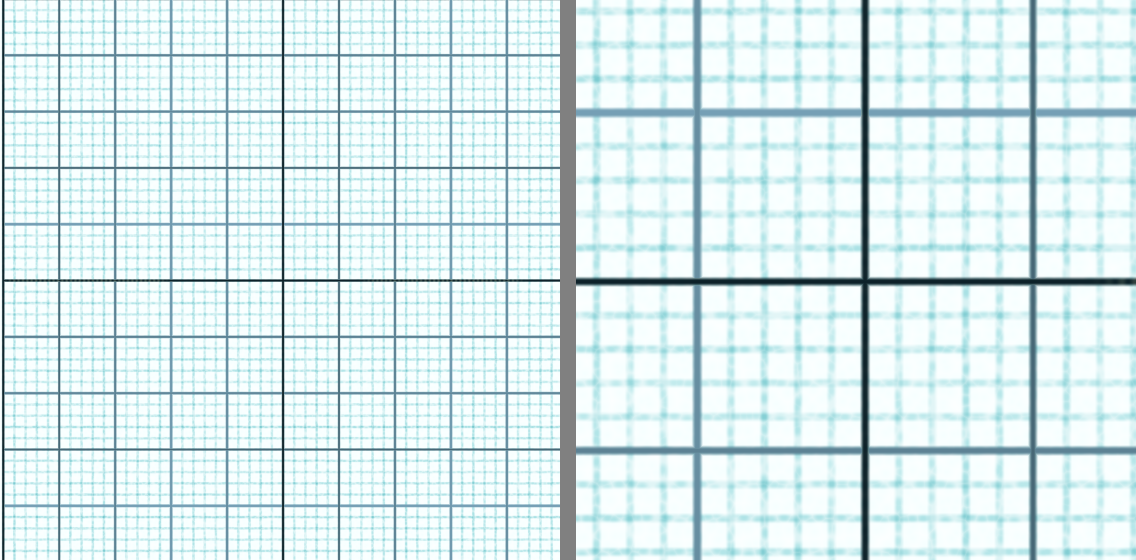
Left: the whole. Right: its middle third, enlarged.
This pattern is drawn by a three.js fragment shader. Its source:

```glsl
varying vec2 vUv;

const vec2 ORIGIN = vec2(0.0058, 0.4990);    // crossing of two main rules
const vec2 PITCH = vec2(0.09993, 0.10057);   // size of one large square
const float FINE_PER_SQUARE = 5.0;
const float SQUARES_PER_MAIN = 5.0;

const float FINE_HALF = 0.0021;
const float MAIN_HALF = 0.0020;
const float DARK_HALF = 0.0017;
const float PALE_HALF = 0.0025;
const float SOFTNESS = 0.0015;
const float GRAIN_CELLS = 150.0;
const float BEAD_COUNT = 128.0;

const vec3 PAPER = vec3(0.975, 1.0, 1.0);
const vec3 FINE_TINT = vec3(0.76, 0.91, 0.92);
const vec3 PALE_INK = vec3(0.49, 0.66, 0.75);
const vec3 DARK_INK = vec3(0.24, 0.36, 0.41);
const vec3 MAIN_INK = vec3(0.05, 0.13, 0.16);
const vec3 WORN_INK = vec3(0.30, 0.36, 0.32);

// Darkness of the four rules between main rules
const vec4 COLUMN_TONES = vec4(0.85, 0.50, 0.20, 0.35);
const vec4 ROW_TONES = vec4(0.12, 0.85, 0.42, 0.50);

vec2 hash2(vec2 p) {
  vec3 q = fract(vec3(p.xyx) * vec3(0.1031, 0.1030, 0.0973));
  q += dot(q, q.yzx + 33.33);
  return fract((q.xx + q.yz) * q.zy);
}

// Distance to the nearest scattered point
float cellular(vec2 p) {
  vec2 cell = floor(p);
  float nearest = 2.0;
  for (int y = -1; y <= 1; y++) {
    for (int x = -1; x <= 1; x++) {
      vec2 c = cell + vec2(float(x), float(y));
      nearest = min(nearest, length(c + hash2(c) - p));
    }
  }
  return nearest;
}

float stroke(float dist, float halfWidth) {
  return 1.0 - smoothstep(halfWidth - SOFTNESS, halfWidth + SOFTNESS, dist);
}

// Fine rule with uneven strength from line to line
float fineRule(float u, float pitch) {
  float f = u * FINE_PER_SQUARE;
  float index = floor(f + 0.5);
  float dist = abs(f - index) * pitch / FINE_PER_SQUARE;
  float strength = 0.85 + 0.12 * sin(index * 2.3) + 0.08 * sin(index * 0.9 + 1.0);
  return stroke(dist, FINE_HALF) * strength;
}

// Large-square rule: ink colour in rgb, coverage in a
vec4 squareRule(float u, float pitch, vec4 tones, float wear) {
  float index = floor(u + 0.5);
  float dist = abs(u - index) * pitch;
  float order = floor(mod(index + 0.5, SQUARES_PER_MAIN));
  if (order < 0.5) {
    return vec4(mix(MAIN_INK, WORN_INK, wear), stroke(dist, MAIN_HALF));
  }
  float tone = dot(tones, vec4(equal(vec4(order), vec4(1.0, 2.0, 3.0, 4.0))));
  float halfWidth = mix(PALE_HALF, DARK_HALF, tone);
  return vec4(mix(PALE_INK, DARK_INK, tone), stroke(dist, halfWidth));
}

void main() {
  vec2 u = (vUv - ORIGIN) / PITCH;
  float sheet = smoothstep(-0.02, 0.0, u.x);   // rows end at the left rule

  // Grain and stippled fine grid
  float grain = cellular(vUv * GRAIN_CELLS);
  float stipple = mix(1.25, 0.55, smoothstep(0.1, 0.8, grain));
  float columns = fineRule(u.x, PITCH.x) * stipple;
  float rows = fineRule(u.y, PITCH.y) * stipple * sheet;
  vec3 color = PAPER + vec3(0.025, 0.0, 0.0) * (grain - 0.45);
  color *= mix(vec3(1.0), FINE_TINT, columns);
  color *= mix(vec3(1.0), FINE_TINT, rows);

  // Beaded wear on stretches of the main row
  float stretch = smoothstep(0.1, 0.6, sin(vUv.x * 9.5 + 0.1) + 0.3 * sin(vUv.x * 31.0));
  float beads = 0.5 + 0.5 * sin(vUv.x * BEAD_COUNT * 6.2832);
  float rowWear = 0.75 * stretch * beads;

  // Large squares, darker ink winning at crossings
  vec4 column = squareRule(u.x, PITCH.x, COLUMN_TONES, 0.12 * grain);
  vec4 row = squareRule(u.y, PITCH.y, ROW_TONES, rowWear);
  vec3 withColumn = mix(color, column.rgb, column.a);
  vec3 withRow = mix(color, row.rgb, row.a * sheet);
  gl_FragColor = vec4(clamp(min(withColumn, withRow), 0.0, 1.0), 1.0);
}
```
